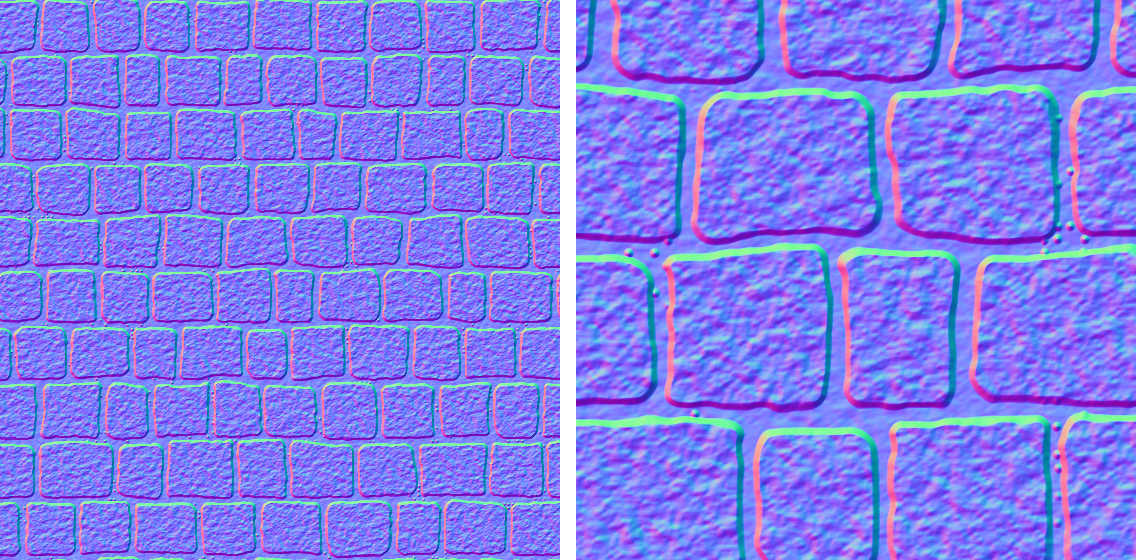
Left: the whole. Right: its middle third, enlarged.
Reproduce this texture map procedurally as a Shadertoy shader.

```glsl
#define ROWS 10.0
#define WARP 0.008
#define ROUGHNESS 0.0029
#define RAMP 0.0045
#define STONE_HEIGHT 0.0128
#define STONE_TILT 0.11
#define JOINT_TILT 0.05
#define GRAIN 0.0032
#define GRAIN_SCALE vec2(104.0, 134.0)
#define PEBBLE_SHARE 0.3
#define SLOPE_SCALE vec2(0.9, 1.0)
#define STEP 0.0005

// Stones per row from the top; the fraction is the phase of the first joint.
const float rowLayout[10] = float[10](
    10.58, 11.27, 10.18, 10.63, 9.57, 10.82, 10.28, 10.74, 9.73, 9.22);

float hash(vec2 p) {
    vec3 q = fract(p.xyx * 0.1031);
    q += dot(q, q.yzx + 33.33);
    return fract((q.x + q.y) * q.z);
}

vec4 hash4(vec2 p) {
    return vec4(hash(p), hash(p + 37.0), hash(p + 71.0), hash(p + 113.0));
}

float noise(vec2 p) {
    vec2 i = floor(p), f = fract(p);
    f = f * f * f * (f * (f * 6.0 - 15.0) + 10.0);
    return mix(mix(hash(i), hash(i + vec2(1, 0)), f.x),
               mix(hash(i + vec2(0, 1)), hash(i + vec2(1, 1)), f.x), f.y);
}

// Position of a vertical joint, in stone widths.
float jointAt(float i, float row, float count, float phase) {
    return i + phase + 0.3 * (hash(vec2(mod(i, count), row + 200.0)) - 0.5);
}

// Returns the signed distance to the stone outline and the height in its row.
vec2 stoneField(vec2 p) {
    p += WARP * (vec2(noise(p * 15.0 + 90.0), noise(p * 15.0 + 40.0)) - 0.5);
    float down = 1.0 - p.y;
    float v = ROWS * (down + 0.0124 - 0.0085 * cos(6.28318 * down - 0.4));
    float row = mod(floor(v), ROWS);
    float count = floor(rowLayout[int(row)]);
    float phase = fract(rowLayout[int(row)]);

    // Find the joints on either side
    float u = p.x * count;
    float i = floor(u - phase);
    if (u < jointAt(i, row, count, phase)) i -= 1.0;
    else if (u >= jointAt(i + 1.0, row, count, phase)) i += 1.0;
    float left = (u - jointAt(i, row, count, phase)) / count;
    float right = (jointAt(i + 1.0, row, count, phase) - u) / count;
    float top = fract(v) / ROWS;
    float bottom = (1.0 - fract(v)) / ROWS;

    // Irregular quadrilateral with rounded corners
    vec2 id = vec2(mod(i, count), row);
    vec4 inset = 0.0018 + 0.0034 * hash4(id + 5.0);
    vec4 slant = 0.0036 * (hash4(id + 300.0) - 0.5);
    vec2 across = vec2((left - right) / (left + right), (top - bottom) * ROWS);
    vec4 sides = inset + slant * across.yyxx - vec4(left, right, top, bottom);
    float radius = 0.007 + 0.012 * hash(id + 500.0);
    vec2 q = max(sides.xz, sides.yw) + radius;
    float d = length(max(q, 0.0)) + min(max(q.x, q.y), 0.0) - radius;
    return vec2(d, (bottom - top) * 0.5);
}

// Loose grit lying in clusters in the joints
float pebbles(vec2 p) {
    vec2 cell = floor(p * 125.0);
    vec4 h = hash4(cell + 700.0);
    float r = length(fract(p * 125.0) - 0.4 - 0.2 * h.xy);
    float cluster = smoothstep(0.6, 0.75, noise(p * 24.0 + 60.0));
    return cluster * step(h.z, PEBBLE_SHARE) * (1.0 - smoothstep(0.0, 0.4, r));
}

// Chiselled surface, three slightly turned octaves
float grain(vec2 p) {
    float sum = 0.0, weight = 1.0;
    p = mat2(0.95, -0.3, 0.3, 0.95) * p * GRAIN_SCALE;
    for (int k = 0; k < 3; k++) {
        sum += weight * (noise(p) - 0.5);
        p = mat2(1.65, 0.35, -0.35, 1.65) * p + 19.0;
        weight *= 0.58;
    }
    return sum;
}

float height(vec2 p) {
    vec2 field = stoneField(p);
    float d = field.x + ROUGHNESS * (noise(p * 90.0 + 11.0) - 0.5);
    float stone = 1.0 - smoothstep(-RAMP, 0.0, d);
    float h = stone * (STONE_HEIGHT + STONE_TILT * field.y) - JOINT_TILT * p.y;
    h += GRAIN * mix(0.4, 1.0, stone) * grain(p);
    return h + 0.004 * (1.0 - stone) * pebbles(p);
}

void mainImage(out vec4 fragColor, in vec2 fragCoord) {
    vec2 uv = fragCoord / iResolution.xy;
    vec2 e = vec2(STEP, 0.0);

    // Encode the surface slope as a normal
    vec2 slope = vec2(height(uv + e.xy) - height(uv - e.xy),
                      height(uv - e.yx) - height(uv + e.yx)) / (2.0 * STEP);
    vec3 normal = normalize(vec3(slope * SLOPE_SCALE, 1.0));
    fragColor = vec4(0.5 + 0.5 * normal, 1.0);
}
```
